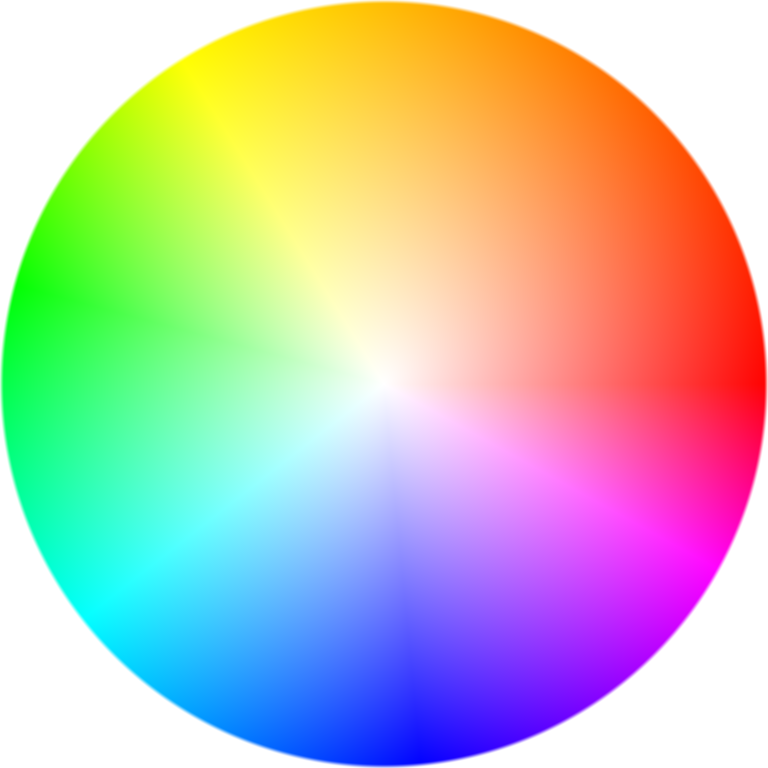
A Shadertoy shader for this background:

```glsl
// Draws a painter's colour wheel: hue by angle, fading to white at the centre.
#define CENTER vec2(0.5)
#define RADIUS 0.5
#define RIM_RADIUS 0.498
#define RIM_SOFTNESS 0.0035
#define BACKGROUND vec3(1.0)

const float TAU = 6.2831853;

// Angles in degrees of red, yellow, green, cyan, blue, magenta and red again
const float HUE_STOPS[7] = float[7](0.0, 122.0, 165.0, 218.0, 275.5, 331.0, 360.0);

// Maps an angle to a hue from 0 to 6, linear between neighbouring stops
float hueFromAngle(float degreesCcw) {
    float hue = 0.0;
    for (int i = 0; i < 6; i++) {
        float span = HUE_STOPS[i + 1] - HUE_STOPS[i];
        hue += clamp((degreesCcw - HUE_STOPS[i]) / span, 0.0, 1.0);
    }
    return hue;
}

// Fully saturated colour of a hue from 0 to 6
vec3 pureHue(float hue) {
    vec3 ramp = abs(mod(hue + vec3(0.0, 4.0, 2.0), 6.0) - 3.0) - 1.0;
    return clamp(ramp, 0.0, 1.0);
}

void mainImage(out vec4 fragColor, in vec2 fragCoord) {
    // Centred coordinates in units of the canvas
    float side = min(iResolution.x, iResolution.y);
    vec2 p = (fragCoord - CENTER * iResolution.xy) / side;
    float dist = length(p);

    // Hue around the wheel, saturation along the radius
    float angle = dist > 0.0 ? atan(p.y, p.x) : 0.0;
    float degreesCcw = fract(angle / TAU) * 360.0;
    float saturation = min(dist / RADIUS, 1.0);
    vec3 wheel = mix(vec3(1.0), pureHue(hueFromAngle(degreesCcw)), saturation);

    // Soft rim
    float softness = max(RIM_SOFTNESS, 0.75 / side);
    float inside = 1.0 - smoothstep(RIM_RADIUS - softness, RIM_RADIUS + softness, dist);
    fragColor = vec4(mix(BACKGROUND, wheel, inside), 1.0);
}
```
